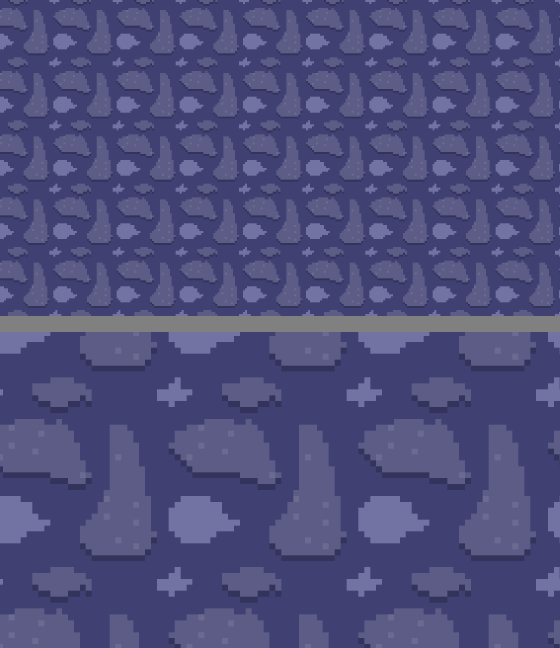
Top: the whole. Bottom: its middle third, enlarged.
Write a Shadertoy shader that draws this pattern.

```glsl
// Pixel-art cobbles: a 32 by 32 cell tile, five tiles to the canvas height.
// Stones are unions of ellipses and tapered capsules sampled at cell centres,
// with a one-cell shadow below the grey ones and hashed pale specks on top.

float ellipse(vec2 p, vec2 centre, vec2 radii) {
    return (length((p - centre) / radii) - 1.0) * min(radii.x, radii.y);
}

float taperedCapsule(vec2 p, vec2 a, vec2 b, float radiusA, float radiusB) {
    vec2 axis = b - a;
    float h = clamp(dot(p - a, axis) / dot(axis, axis), 0.0, 1.0);
    return length(p - a - axis * h) - mix(radiusA, radiusB, h);
}

vec2 hash2(vec2 p) {
    return fract(sin(vec2(dot(p, vec2(127.1, 311.7)), dot(p, vec2(269.5, 183.3)))) * 437.58);
}

// Small wobble that makes the stepped outlines irregular
float roughness(vec2 p) {
    return 0.3 * sin(p.x * 1.9 + 0.6) * sin(p.y * 1.7) + 0.12 * sin(p.x * 3.1 + p.y * 2.3);
}

float greyStones(vec2 p) {
    // Slanted boulder
    float d = ellipse(p, vec2(3.0, 8.6), vec2(7.0, 4.6));
    d = min(d, taperedCapsule(p, vec2(7.0, 9.0), vec2(11.4, 13.0), 4.4, 2.2));
    // Tall stone with a flared foot
    d = min(d, taperedCapsule(p, vec2(19.0, 7.2), vec2(19.8, 14.0), 2.3, 2.9));
    d = min(d, taperedCapsule(p, vec2(19.9, 14.0), vec2(20.2, 23.0), 2.9, 4.2));
    d = min(d, taperedCapsule(p, vec2(19.8, 15.0), vec2(15.6, 23.5), 2.6, 2.8));
    d = min(d, ellipse(p, vec2(18.1, 24.0), vec2(6.3, 3.2)));
    // Low flat stone
    d = min(d, ellipse(p, vec2(8.6, 31.2), vec2(5.4, 1.8)));
    d = min(d, ellipse(p, vec2(8.5, 32.2), vec2(3.6, 1.6)));
    return d + roughness(p);
}

float paleStones(vec2 p) {
    // Egg with its point to the right
    float d = ellipse(p, vec2(-0.2, 20.9), vec2(4.8, 4.0));
    d = min(d, taperedCapsule(p, vec2(2.0, 21.3), vec2(5.8, 21.6), 2.8, 0.7));
    // Small pebble
    d = min(d, ellipse(p, vec2(-4.0, 31.7), vec2(3.1, 1.4)));
    d = min(d, taperedCapsule(p, vec2(-3.6, 30.5), vec2(-4.6, 32.8), 1.2, 1.1));
    return d + 0.5 * roughness(p);
}

vec3 cellColour(vec2 cell) {
    // Tile window chosen so that no stone crosses its border
    vec2 corner = vec2(-7.0, 3.0);
    vec2 p = mod(cell - corner, 32.0) + corner + 0.5;
    vec3 colour = vec3(0.25, 0.25, 0.45);
    float grey = greyStones(p);

    if (greyStones(p - vec2(0.0, 1.0)) < 0.0) colour = vec3(0.20, 0.20, 0.36);
    if (paleStones(p) < 0.0) colour = vec3(0.45, 0.45, 0.64);
    if (grey < 0.0) {
        colour = vec3(0.36, 0.36, 0.53);
        // One speck in each block of 4 by 4 cells, kept off the rim
        vec2 block = floor(p / 4.0);
        vec2 speck = block * 4.0 + floor(hash2(block) * 3.0) + 0.5;
        if (grey < -0.7 && distance(p, speck) < 0.5) colour = vec3(0.42, 0.42, 0.57);
    }
    return colour;
}

void mainImage(out vec4 fragColor, in vec2 fragCoord) {
    // Average 3 by 3 samples to smooth the cell edges
    vec3 sum = vec3(0.0);
    for (int j = -1; j <= 1; j++) {
        for (int i = -1; i <= 1; i++) {
            vec2 position = fragCoord + vec2(i, j) / 3.0;
            position.y = iResolution.y - position.y;
            sum += cellColour(floor(position * 160.0 / iResolution.y));
        }
    }
    fragColor = vec4(sum / 9.0, 1.0);
}
```
